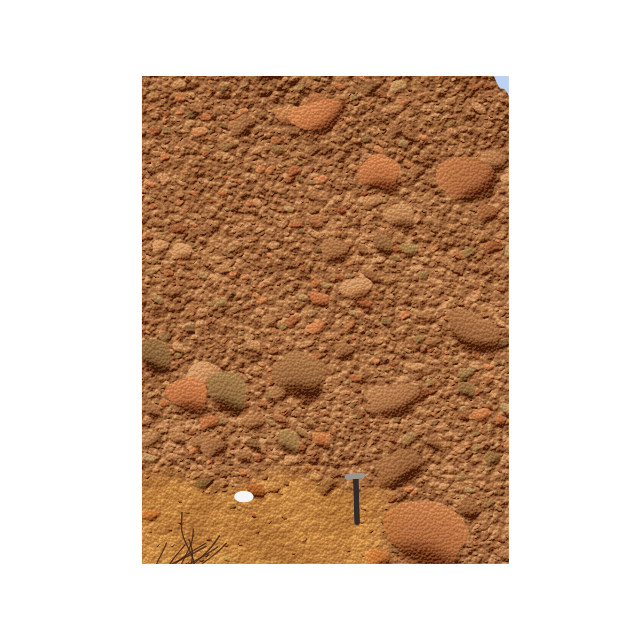
This texture is drawn by a Shadertoy shader. Its source:

```glsl
// A sunlit wall of red-brown conglomerate, pebbles in gritty earth, framed by white.
const float TAU = 6.2831853;
const vec2 LIGHT = vec2(-0.35, 0.94);
const vec2 PANEL_MIN = vec2(0.2216, 0.1190);
const vec2 PANEL_MAX = vec2(0.7950, 0.8814);

vec4 hash4(vec2 cell, float seed) {
    vec4 p = fract((cell.xyxy + seed * 17.3) * vec4(0.1031, 0.1030, 0.0973, 0.1099));
    p += dot(p, p.wzxy + 33.33);
    return fract((p.xxyz + p.yzzw) * p.zywx);
}

vec2 rotate(vec2 p, float angle) {
    float c = cos(angle), s = sin(angle);
    return vec2(c * p.x + s * p.y, c * p.y - s * p.x);
}

float segment(vec2 p, vec2 a, vec2 b) {
    vec2 ab = b - a;
    return length(p - a - ab * clamp(dot(p - a, ab) / dot(ab, ab), 0.0, 1.0));
}

float stroke(float dist, float halfWidth, float pixel) {
    return 1.0 - smoothstep(halfWidth - 0.5 * pixel, halfWidth + 0.5 * pixel, dist);
}

// Wrapping cellular noise: distance to the nearest grain
float cellular(vec2 p, float cells) {
    vec2 base = floor(p);
    float nearest = 2.0;
    for (int j = -1; j <= 1; j++)
    for (int i = -1; i <= 1; i++) {
        vec2 cell = base + vec2(i, j);
        nearest = min(nearest, length(cell + hash4(mod(cell, cells), cells).xy - p));
    }
    return nearest;
}

// Slope of the grains towards the light
float relief(vec2 uv, float cells) {
    vec2 p = uv * cells;
    return cellular(p - LIGHT * 0.4, cells) * -1.0 + cellular(p, cells);
}

float broadWaves(vec2 uv) {
    vec2 w = uv + 0.04 * sin(TAU * (uv.yx * vec2(5.0, 4.0) + 0.2));
    return 0.5 * sin(TAU * (3.0 * w.x + 4.0 * w.y)) + 0.5 * sin(TAU * (7.0 * w.y - 5.0 * w.x));
}

float sandBand(vec2 uv) {
    float top = 0.255 + 0.012 * sin(TAU * 5.0 * uv.x);
    return (1.0 - smoothstep(top - 0.03, top + 0.02, uv.y)) * (1.0 - smoothstep(0.57, 0.64, uv.x));
}

// Dark to light earth, spaced by the share of each colour
vec3 earthRamp(float tone) {
    vec3 c = mix(vec3(0.27, 0.10, 0.03), vec3(0.44, 0.25, 0.12), smoothstep(0.04, 0.20, tone));
    c = mix(c, vec3(0.59, 0.38, 0.23), smoothstep(0.20, 0.43, tone));
    c = mix(c, vec3(0.73, 0.50, 0.31), smoothstep(0.43, 0.70, tone));
    return mix(c, vec3(0.86, 0.64, 0.44), smoothstep(0.70, 0.92, tone));
}

// Surface holds tone in x and hue in y; the stone casts a shadow below itself
vec2 addStone(vec2 surface, vec2 q, vec2 radius, float angle, vec4 rnd, float pixel) {
    vec2 n = rotate(q, angle) / radius;
    n += 0.13 * sin(n.yx * 3.0 + rnd.xy * TAU);
    float power = mix(2.0, 3.2, rnd.z);
    vec2 a = pow(abs(n) + 0.0001, vec2(power));
    float d = pow(a.x + a.y, 1.0 / power);
    float shadow = 1.0 - smoothstep(0.75, 1.2, length(n - vec2(0.14, -0.38)));
    surface.x *= 1.0 - 0.75 * shadow;
    float facing = dot(n, LIGHT);
    float tone = mix(0.42, 0.82, rnd.w) + 0.14 * facing - 0.35 * smoothstep(0.25, 0.95, -facing);
    float cover = stroke(d, 1.0, 1.5 * pixel / radius.y);
    return mix(surface, vec2(tone, fract(rnd.w * 7.0 + rnd.x)), cover);
}

vec2 addPebbles(vec2 surface, vec2 uv, float cells, float density, float pixel) {
    vec2 p = uv * cells, base = floor(p);
    for (int j = -1; j <= 1; j++)
    for (int i = -1; i <= 1; i++) {
        vec2 cell = base + vec2(i, j);
        vec4 place = hash4(mod(cell, cells), cells + 3.0);
        vec4 look = hash4(mod(cell, cells), cells + 8.0);
        vec2 home = fract((cell + 0.5) / cells);
        float chance = density * (1.0 - 0.8 * sandBand(home)) * (1.0 + 0.35 * broadWaves(home));
        if (place.x > chance) continue;
        vec2 center = cell + 0.5 + (place.yz - 0.5) * 0.6;
        vec2 radius = mix(0.22, 0.42, place.w) * vec2(1.0, mix(0.48, 0.85, look.y));
        surface = addStone(surface, p - center, radius, (look.x - 0.5) * 1.1, look, pixel * cells);
    }
    return surface;
}

void mainImage(out vec4 fragColor, in vec2 fragCoord) {
    vec2 uv = fragCoord / iResolution.xy;
    float pixel = 1.0 / iResolution.y;
    float sand = sandBand(uv);

    // Gritty ground, then pebbles from fine to coarse
    float grit = relief(uv, 210.0);
    float ground = 0.50 + 0.09 * broadWaves(uv) + 0.16 * sand - 0.10 * smoothstep(0.68, 0.86, uv.y);
    ground += (0.55 * relief(uv, 56.0) + 0.6 * relief(uv, 110.0)) * (1.0 - 0.6 * sand);
    vec2 surface = vec2(ground, 0.5);
    surface = addPebbles(surface, uv, 84.0, 0.45, pixel);
    surface = addPebbles(surface, uv, 48.0, 0.42, pixel);
    surface = addPebbles(surface, uv, 27.0, 0.34, pixel);
    surface = addPebbles(surface, uv, 14.0, 0.22, pixel);
    surface = addPebbles(surface, uv, 9.0, 0.13, pixel);
    surface = addStone(surface, uv - vec2(0.668, 0.168), vec2(0.064, 0.045), -0.5, vec4(0.3, 0.7, 0.8, 0.5), pixel);
    vec3 color = earthRamp(surface.x + 0.42 * grit);
    color *= mix(vec3(0.88, 0.97, 0.94), vec3(1.0), smoothstep(0.12, 0.28, surface.y));
    color *= mix(vec3(1.0), vec3(1.04, 0.92, 0.86), smoothstep(0.68, 0.85, surface.y));
    color *= mix(vec3(1.0), vec3(1.04, 1.03, 0.82), sand);

    // Hammer, pale stone, dry twigs and a corner of sky
    color = mix(color, vec3(0.20, 0.17, 0.16), stroke(segment(uv, vec2(0.556, 0.25), vec2(0.558, 0.184)), 0.0042, pixel));
    color = mix(color, vec3(0.60, 0.58, 0.55), stroke(segment(uv, vec2(0.543, 0.255), vec2(0.566, 0.257)), 0.0045, pixel));
    color = mix(color, vec3(0.96), stroke(length((uv - vec2(0.381, 0.224)) * vec2(0.6, 1.0)), 0.009, pixel));
    for (int k = 0; k < 10; k++) {
        vec4 r = hash4(vec2(k, 4.0), 2.0);
        vec2 root = vec2(0.225 + 0.09 * r.x, 0.115);
        vec2 tip = root + vec2(0.09 * r.y - 0.02, 0.03 + 0.08 * r.z * (1.0 - r.y));
        vec2 bent = uv + vec2(0.004 * sin(uv.y * 70.0 + r.w * TAU), 0.0);
        color = mix(color, vec3(0.25, 0.14, 0.08), 0.8 * stroke(segment(bent, root, tip), 0.0011, pixel));
    }
    float sky = smoothstep(-pixel, pixel, uv.x + 0.8 * uv.y - 1.474 + 0.003 * sin(uv.x * 300.0));
    color = mix(color, vec3(0.74, 0.82, 0.95), sky);

    // White frame
    vec2 inside = min(uv - PANEL_MIN, PANEL_MAX - uv);
    float panel = smoothstep(-0.5 * pixel, 0.5 * pixel, min(inside.x, inside.y));
    fragColor = vec4(mix(vec3(1.0), clamp(color, 0.0, 1.0), panel), 1.0);
}
```
